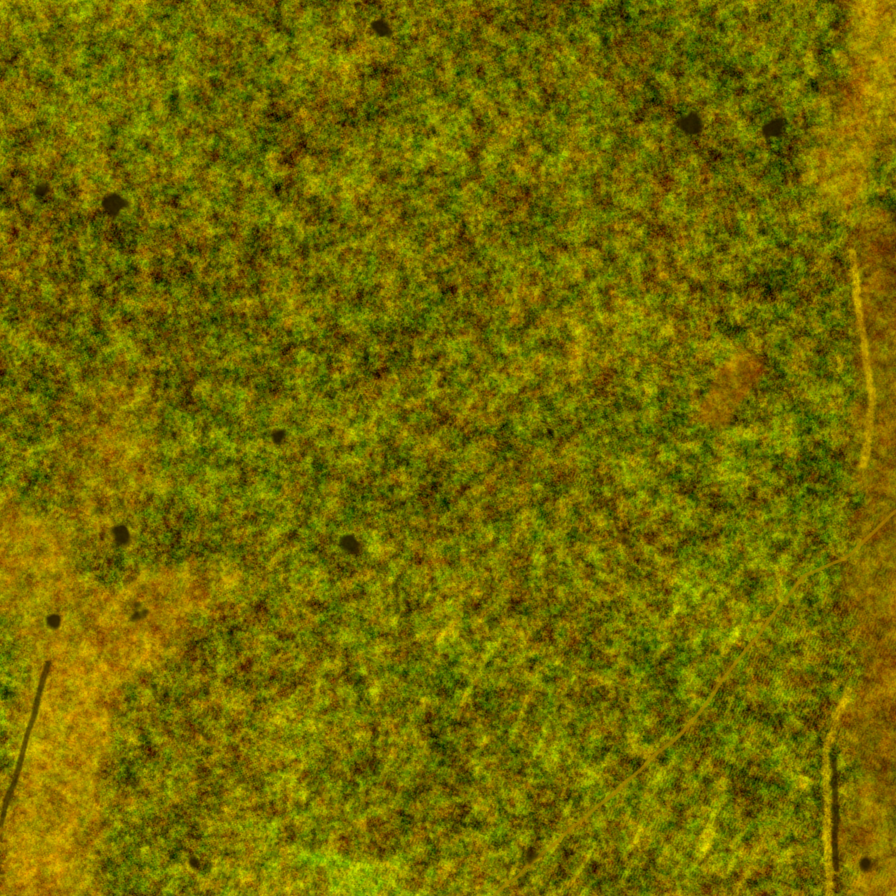
Write a three.js fragment shader that draws this texture.

```glsl
// Aerial-style terrain in olive, green and ochre: layered value noise drives
// brightness and a red-green tint separately, then soft ochre clearings,
// slanted streaks, thin pale tracks and small dark pits are laid on top.
varying vec2 vUv;

float hash(vec2 p) {
  return fract(sin(dot(p, vec2(127.1, 311.7))) * 43758.5);
}

// Value noise from -1 to 1
float noise(vec2 p) {
  vec2 i = floor(p);
  vec2 f = fract(p);
  f = f * f * (3.0 - 2.0 * f);
  float low = mix(hash(i), hash(i + vec2(1.0, 0.0)), f.x);
  float high = mix(hash(i + vec2(0.0, 1.0)), hash(i + vec2(1.0, 1.0)), f.x);
  return 2.0 * mix(low, high, f.y) - 1.0;
}

// Octaves of noise, each turned to hide the lattice
float layers(vec2 p, float frequency, float gain) {
  float sum = 0.0;
  float amplitude = 1.0;
  mat2 turn = mat2(0.8, 0.6, -0.6, 0.8);
  for (int i = 0; i < 4; i++) {
    sum += amplitude * noise(p * frequency + float(i) * 17.3);
    p = turn * p;
    frequency *= 2.1;
    amplitude *= gain;
  }
  return sum;
}

float segment(vec2 p, vec2 a, vec2 b) {
  vec2 ab = b - a;
  return length(p - a - ab * clamp(dot(p - a, ab) / dot(ab, ab), 0.0, 1.0));
}

float stroke(float dist, float halfWidth) {
  return 1.0 - smoothstep(halfWidth * 0.4, halfWidth * 1.6, dist);
}

float patchMask(float dist, float radius, float soft) {
  return 1.0 - smoothstep(radius - soft, radius + soft, dist);
}

// One small ragged pit in some cells of a grid
float pits(vec2 p, float cells, float share) {
  vec2 id = floor(p * cells);
  vec2 center = 0.3 + 0.4 * vec2(hash(id + 3.1), hash(id + 8.7));
  float radius = mix(0.05, 0.13, hash(id + 5.3));
  float dist = length(fract(p * cells) - center) + 0.06 * noise(p * 110.0);
  return step(hash(id + 1.9), share) * patchMask(dist, radius, 0.05);
}

void main() {
  vec2 p = vUv;
  vec2 wobble = vec2(noise(p * 45.0), noise(p * 45.0 + 31.0));
  vec2 ragged = p + 0.012 * wobble + 0.02 * vec2(noise(p * 15.0), noise(p * 15.0 + 9.0));
  vec2 bent = p + 0.002 * wobble;

  // Ochre clearings
  float fork = segment(ragged, vec2(0.03, -0.02), vec2(0.08, 0.22)) - 0.065;
  fork = min(fork, segment(ragged, vec2(0.08, 0.24), vec2(0.19, 0.33)) - 0.045);
  fork = min(fork, segment(ragged, vec2(-0.01, 0.41), vec2(0.08, 0.28)) - 0.045);
  float clearing = patchMask(fork, 0.0, 0.025);
  float grove = segment(ragged, vec2(0.1, 0.43), vec2(0.13, 0.52));
  clearing = max(clearing, 0.6 * patchMask(grove, 0.05, 0.03));
  float corner = segment(ragged, vec2(1.0, 1.02), vec2(0.95, 0.81));
  clearing = max(clearing, patchMask(corner, 0.045, 0.03));
  float bare = patchMask(segment(bent, vec2(0.8, 0.54), vec2(0.83, 0.59)), 0.02, 0.006);
  float field = smoothstep(0.93, 0.97, ragged.x) * (1.0 - smoothstep(0.73, 0.79, p.y));
  float smoothGround = max(0.5 * clearing, 0.7 * max(bare, field));

  // Grain and broad shading
  float grain = 0.12 * layers(p, 62.0, 0.95);
  float broad = 0.05 * layers(p + 4.0, 6.0, 0.75);
  float shade = patchMask(length((p - vec2(0.74, 0.86)) * vec2(0.8, 1.0)), 0.13, 0.13);
  float light = 0.43 + broad + grain * (1.0 - 0.5 * smoothGround) - 0.06 * shade;
  float tint = 0.009 + 0.042 * layers(p + 7.0, 75.0, 0.85) * (1.0 - 0.5 * smoothGround);
  tint += 0.016 * layers(p + 2.0, 8.0, 0.7);
  light += 0.15 * clearing + 0.07 * bare + 0.02 * field;
  tint += 0.055 * clearing + 0.07 * bare + 0.05 * field;

  // Slanted streaks in the lower middle
  vec2 along = vec2(0.5, 0.866);
  vec2 slanted = vec2(dot(p, vec2(along.y, -along.x)), dot(p, along));
  float streak = smoothstep(0.35, 0.9, noise(slanted * vec2(110.0, 22.0) + wobble * 0.4));
  float streakArea = smoothstep(0.35, 0.5, p.x) * (1.0 - smoothstep(0.3, 0.45, p.y));
  light += 0.15 * streak * streakArea * (1.0 - field);

  // Pale track and field edges
  float track = segment(bent, vec2(0.55, 0.0), vec2(0.76, 0.18));
  track = min(track, segment(bent, vec2(0.76, 0.18), vec2(0.9, 0.36)));
  track = min(track, segment(bent, vec2(0.9, 0.36), vec2(0.95, 0.38)));
  track = min(track, segment(bent, vec2(0.95, 0.38), vec2(1.01, 0.44)));
  float edge = segment(bent, vec2(0.95, 0.72), vec2(0.973, 0.56));
  edge = min(edge, segment(bent, vec2(0.973, 0.56), vec2(0.965, 0.48)));
  edge = min(edge, segment(bent, vec2(0.925, -0.01), vec2(0.922, 0.16)));
  edge = min(edge, segment(bent, vec2(0.922, 0.16), vec2(0.945, 0.23)));
  light = mix(light, 0.57, 0.75 * stroke(track, 0.0018));
  light += 0.2 * stroke(edge, 0.004);
  tint = mix(tint, 0.08, 0.6 * max(stroke(track, 0.0018), stroke(edge, 0.004)));

  // Dark ditch, pits and a bright green tuft
  float ditch = segment(bent, vec2(0.0, 0.08), vec2(0.055, 0.26));
  ditch = min(ditch, segment(bent, vec2(0.933, 0.03), vec2(0.932, 0.15)));
  float dark = max(0.6 * stroke(ditch, 0.003), 0.85 * pits(p, 11.0, 0.14));
  float tuft = patchMask(length((ragged - vec2(0.39, 0.02)) * vec2(0.7, 1.0)), 0.025, 0.02);
  light = mix(light + 0.16 * tuft, 0.1, dark);
  tint = mix(tint - 0.07 * tuft, 0.02, dark);

  gl_FragColor = vec4(clamp(vec2(light + tint, light - tint), 0.0, 1.0), 0.0, 1.0);
}
```
